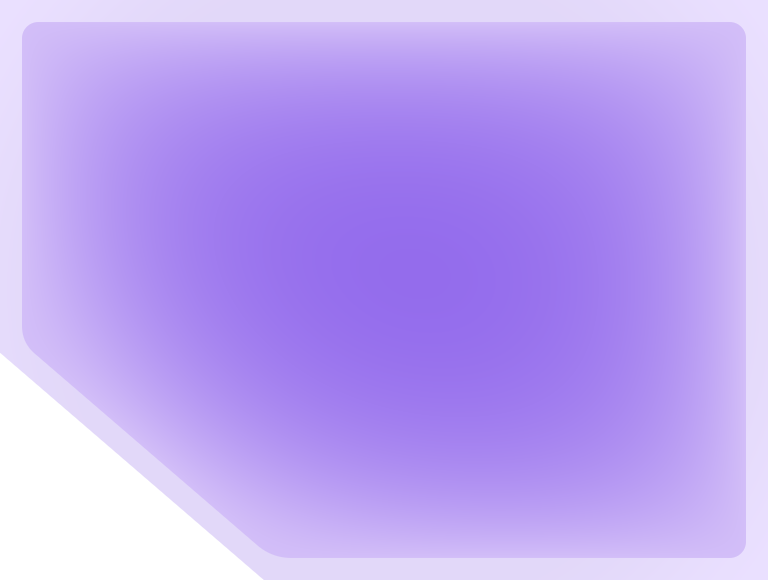
This background is drawn by a Shadertoy shader. Its source:

```glsl
// Violet glowing panel with a cut lower-left corner, framed by a pale lilac border.

// Smooth maximum, rounds the corner where two half-planes meet.
float smoothMax(float a, float b, float k) {
    float h = max(k - abs(a - b), 0.0) / k;
    return max(a, b) + 0.25 * h * h * k;
}

float roundedBox(vec2 p, vec2 halfSize, float radius) {
    vec2 q = abs(p) - halfSize + radius;
    return length(max(q, 0.0)) + min(max(q.x, q.y), 0.0) - radius;
}

// Coverage of a shape from its signed distance, one pixel soft.
float cover(float d) {
    return clamp(0.5 - d * iResolution.y, 0.0, 1.0);
}

void mainImage(out vec4 fragColor, in vec2 fragCoord) {
    vec2 size = vec2(1.326, 1.0);
    vec2 p = fragCoord / iResolution.xy * size;
    float border = 0.038;

    // Frame and inner panel share the same diagonal cut.
    float cut = 0.297 - dot(p, vec2(0.652, 0.758));
    float box = roundedBox(p - 0.5 * size, 0.5 * size - border, 0.028);
    float panel = smoothMax(box, cut + border, 0.022);

    // Light falls off inward from each side and from the cut.
    vec2 low = max(p - border, 0.0);
    vec2 high = max(size - border - p, 0.0);
    vec2 reach = vec2(0.19, 0.164);
    vec2 shade = (1.0 - exp(-low / reach)) * (1.0 - exp(-high / reach));
    float cutShade = 1.0 - exp(-max(-cut - border, 0.0) / 0.147);
    float glow = 1.0 - shade.x * shade.y * cutShade;

    vec3 violet = mix(vec3(0.515, 0.34, 0.915), vec3(0.825, 0.745, 0.972), glow);

    // The border lightens toward the corners of the canvas.
    float corner = smoothstep(0.55, 0.83, length(p - 0.5 * size));
    vec3 lilac = mix(vec3(0.888, 0.848, 0.977), vec3(0.918, 0.878, 1.0), corner);

    vec3 color = mix(vec3(1.0), lilac, cover(cut));
    color = mix(color, violet, cover(panel));
    fragColor = vec4(color, 1.0);
}
```
